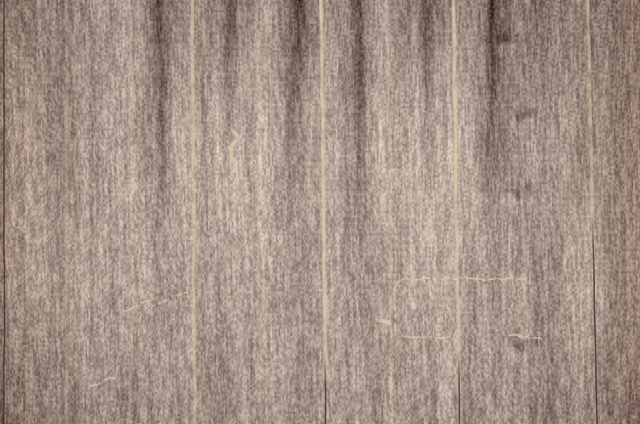
A WebGL 2 fragment shader for this texture:

```glsl
#version 300 es
precision highp float;
// Weathered wooden boards with pale vertical seams, dark stains and chalk marks.
// Stretched value noise gives the grain; loops place seams, stains and knots,
// and distance functions draw the scuffs. Lengths are in canvas heights.
uniform vec2 u_resolution;
out vec4 fragColor;

float hash(vec2 p) {
    return fract(sin(dot(p, vec2(127.1, 311.7))) * 43758.5453);
}

float noise(vec2 p) {
    vec2 i = floor(p), f = fract(p);
    f = f * f * (3.0 - 2.0 * f);
    return mix(mix(hash(i), hash(i + vec2(1, 0)), f.x),
               mix(hash(i + vec2(0, 1)), hash(i + vec2(1, 1)), f.x), f.y);
}

// Noise centred on zero
float grain(vec2 p, float across, float along) {
    return noise(p * vec2(across, along)) - 0.5;
}

float segment(vec2 p, vec2 a, vec2 b) {
    vec2 d = b - a;
    return length(p - a - d * clamp(dot(p - a, d) / dot(d, d), 0.0, 1.0));
}

float roundedBox(vec2 p, vec2 halfSize, float radius) {
    vec2 q = abs(p) - halfSize + radius;
    return length(max(q, 0.0)) + min(max(q.x, q.y), 0.0) - radius;
}

// Smooth coverage of a line at distance d
float line(float d, float halfWidth) {
    float soft = max(0.0012, 0.8 / u_resolution.y);
    return 1.0 - smoothstep(halfWidth - soft, halfWidth + soft, d);
}

// Seams widen slightly to the right and lean with the view
float seamX(float k, float y) {
    return 0.763 + 0.31 * k + 0.0035 * k * k + (0.5 - y) * (0.011 + 0.005 * k);
}

// Scuffs and the open chalk outline
float chalk(vec2 p) {
    vec2 q = p + 0.007 * vec2(grain(p, 70.0, 70.0), grain(p + 5.0, 70.0, 70.0));
    float outline = abs(roundedBox(q - vec2(1.11, 0.273), vec2(0.18, 0.069), 0.03));
    float reach = q.y > 0.27 ? 1.25 : 1.07;
    float m = line(outline, 0.0024) * (1.0 - smoothstep(reach - 0.02, reach, q.x));
    m = max(m, line(segment(q, vec2(0.89, 0.245), vec2(0.92, 0.24)), 0.005));
    m = max(m, line(segment(q, vec2(1.2, 0.21), vec2(1.275, 0.2)), 0.0022));
    // Loose dashes rising to the right
    for (float i = 0.0; i < 3.0; i++) {
        vec2 c = vec2(0.24 + 0.085 * i, 0.1 + 0.26 * i - 0.08 * i * i);
        m = max(m, line(segment(q, c - vec2(0.03, 0.012), c + vec2(0.03, 0.012)), 0.002));
    }
    // Wavering chip in the second board
    float wave = abs(p.x - 0.55 - 0.006 * sin(p.y * 95.0) - 0.008 * grain(p, 30.0, 90.0));
    m = max(m, line(max(wave, abs(p.y - 0.645) - 0.047), 0.005));
    return m * smoothstep(0.12, 0.5, noise(p * 95.0));
}

void main() {
    vec2 p = gl_FragCoord.xy / u_resolution.y;
    vec2 uv = gl_FragCoord.xy / u_resolution;
    vec2 g = p + vec2((p.y - 0.5) * 0.011, 0.0);

    // Fine fibres, speckle and broad bands
    float tone = 0.17 * grain(g, 250.0, 32.0) + 0.20 * grain(g, 270.0, 190.0)
               + 0.11 * grain(g, 60.0, 3.0) + 0.10 * grain(g, 19.0, 1.4)
               + 0.07 * grain(g, 4.0, 3.0);

    // Dark stains running down from the top
    for (float i = 0.0; i < 6.0; i++) {
        float rnd = hash(vec2(i, 3.0));
        float x = 0.382 + 0.157 * i + (1.0 - p.y) * 0.06 * (rnd - 0.3)
                + 0.02 * grain(p + i, 3.0, 5.0);
        float d = (p.x - x) / (0.011 + 0.008 * rnd);
        float fade = smoothstep(0.25 + 0.3 * rnd, 1.05, p.y);
        tone -= (0.2 * exp(-d * d) + 0.05 * exp(-d * d * 0.1)) * fade;
    }

    // Small knots with a pale side, on the fourth board
    for (float i = 0.0; i < 5.0; i++) {
        vec2 c = vec2(1.22 + 0.07 * (hash(vec2(i, 8.0)) - 0.5), 0.19 + 0.18 * i);
        vec2 d = (p - c) / vec2(0.026, 0.014) + 1.6 * grain(p, 45.0, 45.0);
        vec2 e = d + vec2(0.5, 1.5);
        tone += 0.09 * exp(-dot(e, e)) - 0.13 * exp(-dot(d, d));
    }

    // Board shade and darker corners
    float lastBoard = smoothstep(-0.004, 0.004, p.x - seamX(2.0, p.y));
    vec2 v = uv - vec2(0.45, 0.42);
    tone += 0.045 - 0.26 * dot(v, v) - 0.05 * lastBoard;
    vec3 wood = vec3(0.65, 0.58, 0.54) + tone * vec3(1.0, 1.0, 0.94);
    wood += vec3(0.012, -0.004, -0.014) * smoothstep(0.3, 0.55, abs(uv.x - 0.5));

    // Whole steps are board seams, half steps are faint grooves
    for (float i = -5.0; i < 5.0; i++) {
        float k = i * 0.5;
        bool isSeam = fract(k) == 0.0;
        float d = abs(p.x - seamX(k, p.y) - 0.003 * grain(p + i, 1.0, 14.0));
        float wear = 0.55 + 0.6 * noise(vec2(i * 7.0, p.y * 45.0));
        float pale = isSeam ? 0.95 - 0.28 * abs(k - 0.4) : 0.17;
        float gapTop = i < -4.0 ? 2.0 : isSeam && k >= 0.0 ? 0.13 + 0.16 * k * (k - 1.0) : -1.0;
        float gap = 1.0 - smoothstep(gapTop - 0.06, gapTop + 0.06, p.y);
        float cover = line(d, 0.0038) + 0.22 * exp(-d * 90.0);
        wood = mix(wood, vec3(0.85, 0.77, 0.66), min(cover * pale * wear, 1.0) * (1.0 - 0.7 * gap));
        wood = mix(wood, vec3(0.24, 0.18, 0.18), line(d, 0.0018) * gap * 0.85);
    }

    // Pale flecks and chalk
    float fleck = smoothstep(0.93, 0.99, noise(p * vec2(75.0, 55.0) + 9.0)) * 0.3;
    wood = mix(wood, vec3(0.86, 0.79, 0.69), max(fleck, 0.8 * chalk(p)));
    fragColor = vec4(clamp(wood, 0.0, 1.0), 1.0);
}
```
